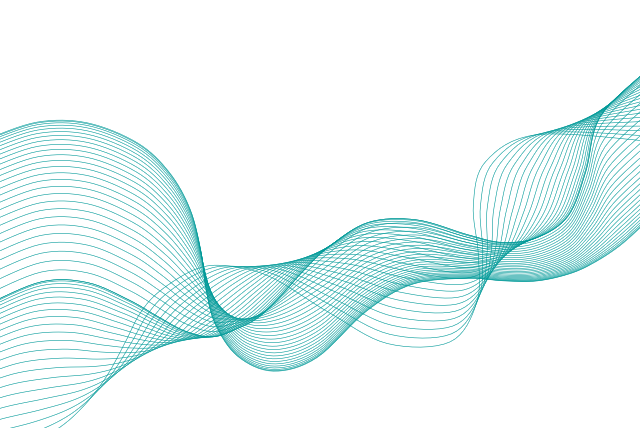
A Shadertoy shader for this background:

```glsl
// Two woven ribbons of fine teal lines flowing across a white ground.
// Each ribbon blends one guide spline into another; its lines crowd toward
// the first guide, so folds and dense edges arise from the blend itself.

const vec2 GRID = vec2(768.0, 512.0);   // design units, y runs downward
const vec3 PAPER = vec3(1.0);
const vec3 INK = vec3(0.0, 0.60, 0.595);
const float LINE_WIDTH = 0.70;          // in design units
const float CROWDING = 1.6;             // above 1 packs lines near the first guide
const int UPPER_LINES = 26;
const int LOWER_LINES = 21;
const int STEPS = 8;                    // straight pieces per spline span
const int KNOTS = 21;

// Guide splines; equal indices are joined by the ribbons.
const vec2 CREST[KNOTS] = vec2[KNOTS](
    vec2(-15, 166), vec2(45, 146), vec2(105, 147), vec2(165, 171),
    vec2(203, 206), vec2(228, 250), vec2(241, 300), vec2(247, 345),
    vec2(258, 387), vec2(285, 426), vec2(328, 444), vec2(380, 428),
    vec2(440, 372), vec2(495, 340), vec2(560, 333), vec2(605, 336),
    vec2(645, 336), vec2(685, 327), vec2(715, 313), vec2(745, 293),
    vec2(775, 266));

const vec2 SPINE[KNOTS] = vec2[KNOTS](
    vec2(-15, 364), vec2(50, 337), vec2(105, 338), vec2(155, 359),
    vec2(190, 379), vec2(222, 396), vec2(255, 403), vec2(285, 393),
    vec2(311, 379), vec2(337, 354), vec2(365, 323), vec2(395, 295),
    vec2(442, 266), vec2(500, 263), vec2(562, 281), vec2(603, 290),
    vec2(645, 284), vec2(682, 258), vec2(703, 205), vec2(720, 140),
    vec2(775, 85));

const vec2 VEIL[KNOTS] = vec2[KNOTS](
    vec2(-60, 560), vec2(-15, 548), vec2(32, 533), vec2(72, 511),
    vec2(102, 484), vec2(128, 450), vec2(150, 410), vec2(168, 375),
    vec2(192, 348), vec2(235, 322), vec2(272, 318), vec2(324, 331),
    vec2(395, 374), vec2(465, 411), vec2(540, 409), vec2(572, 362),
    vec2(574, 305), vec2(568, 245), vec2(583, 193), vec2(645, 161),
    vec2(780, 169));

// Bezier form of one Catmull-Rom span, one control point per column.
mat4x2 spanBezier(vec2 knots[KNOTS], int i) {
    vec2 before = knots[max(i - 1, 0)], start = knots[i];
    vec2 end = knots[i + 1], after = knots[min(i + 2, KNOTS - 1)];
    return mat4x2(start, start + (end - before) / 6.0,
                  end - (after - start) / 6.0, end);
}

vec2 bezierPoint(mat4x2 b, float t) {
    float s = 1.0 - t;
    return b * vec4(s * s * s, 3.0 * s * s * t, 3.0 * s * t * t, t * t * t);
}

vec2 hullMin(mat4x2 b) { return min(min(b[0], b[1]), min(b[2], b[3])); }
vec2 hullMax(mat4x2 b) { return max(max(b[0], b[1]), max(b[2], b[3])); }

bool outside(vec2 p, vec2 low, vec2 high) {
    return any(lessThan(p, low)) || any(greaterThan(p, high));
}

// True between the end normals, so that joined spans never overlap.
bool ownsPoint(mat4x2 b, vec2 p) {
    return dot(p - b[0], b[1] - b[0]) >= 0.0 && dot(p - b[3], b[3] - b[2]) < 0.0;
}

float segmentDistance(vec2 p, vec2 a, vec2 b) {
    vec2 ab = b - a;
    float h = clamp(dot(p - a, ab) / max(dot(ab, ab), 1e-6), 0.0, 1.0);
    return length(p - a - ab * h);
}

float strandDistance(vec2 p, mat4x2 strand) {
    float nearest = 1e4;
    vec2 from = strand[0];
    for (int j = 1; j <= STEPS; j++) {
        vec2 to = bezierPoint(strand, float(j) / float(STEPS));
        nearest = min(nearest, segmentDistance(p, from, to));
        from = to;
    }
    return nearest;
}

// Share of a pixel covered by a line whose centre lies at distance d.
float lineCoverage(float d, float pixel) {
    float halfWidth = 0.5 * LINE_WIDTH;
    return clamp(0.5 + (halfWidth - d) / pixel, 0.0, 1.0)
         - clamp(0.5 - (halfWidth + d) / pixel, 0.0, 1.0);
}

// Fraction of paper left visible through one ribbon.
float ribbonGap(vec2 p, vec2 first[KNOTS], vec2 last[KNOTS], int lines, float pixel) {
    float gap = 1.0;
    float reach = pixel + LINE_WIDTH;
    for (int i = 0; i < KNOTS - 1; i++) {
        mat4x2 a = spanBezier(first, i), b = spanBezier(last, i);
        // Skip spans and lines whose hull is far from this point.
        if (outside(p, min(hullMin(a), hullMin(b)) - reach,
                       max(hullMax(a), hullMax(b)) + reach)) continue;
        for (int k = 0; k <= lines; k++) {
            float blend = pow(float(k) / float(lines), CROWDING);
            mat4x2 strand = a * (1.0 - blend) + b * blend;
            if (outside(p, hullMin(strand) - reach, hullMax(strand) + reach)
                || !ownsPoint(strand, p)) continue;
            gap *= 1.0 - lineCoverage(strandDistance(p, strand), pixel);
        }
    }
    return gap;
}

void mainImage(out vec4 fragColor, in vec2 fragCoord) {
    vec2 uv = fragCoord / iResolution.xy;
    vec2 p = vec2(uv.x, 1.0 - uv.y) * GRID;
    float pixel = GRID.y / iResolution.y;
    float gap = ribbonGap(p, CREST, SPINE, UPPER_LINES, pixel)
              * ribbonGap(p, SPINE, VEIL, LOWER_LINES, pixel);
    fragColor = vec4(mix(INK, PAPER, gap), 1.0);
}
```
